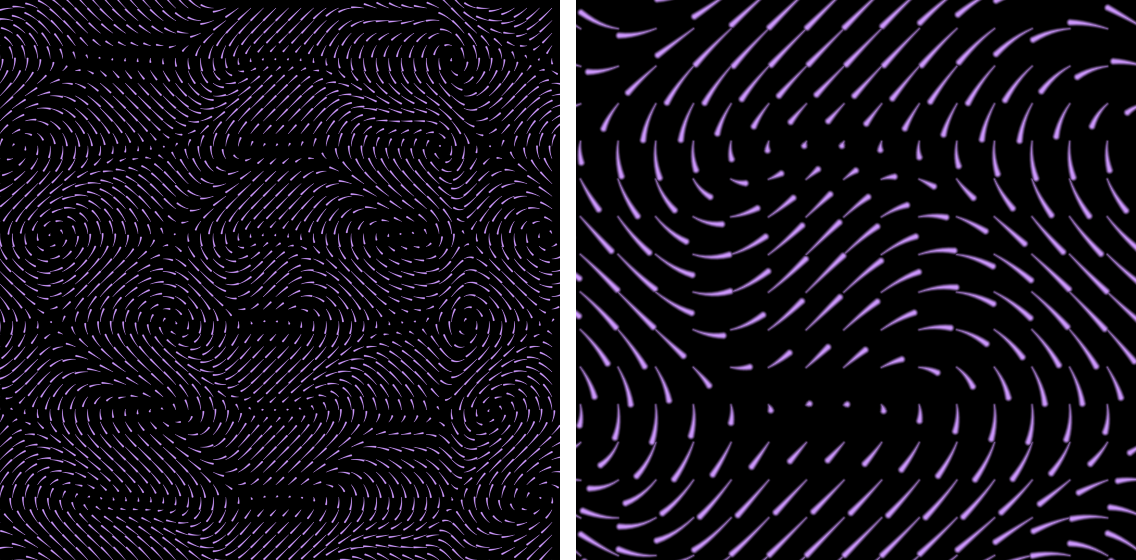
Left: the whole. Right: its middle third, enlarged.
Reproduce this pattern procedurally as a WebGL 2 fragment shader.

```glsl
#version 300 es
precision highp float;

uniform vec2 u_resolution;
out vec4 fragColor;

const vec3 STREAK_COLOR = vec3(0.80, 0.59, 0.99);
const float SPACING = 0.0224;      // distance between seeds
const float REACH = 0.0222;        // path length at unit speed
const float TAIL_RADIUS = 0.0002;
const float HEAD_RADIUS = 0.0016;
const float SOFTNESS = 0.0013;
const int STEPS = 6;

const float WAVE = 10.0;           // frequency of both flow parts
const float RING_CENTER = -0.05;
const float CORNER_LEAD = 0.9;     // phase gained away from the axes
const float LEFT_LEAD = 1.0;       // phase gained on the left
const float RIGHT_LAG = 1.0;       // phase lost, then regained, on the right
const float RIGHT_LEAD = 0.8;

float bump(float x, float center, float width) {
    float d = (x - center) / width;
    return exp(-d * d);
}

// Uneven phase that crowds and stretches the rings
float ringWarp(vec2 p) {
    float corner = smoothstep(0.1, 0.5, abs(p.y)) * smoothstep(0.05, 0.35, abs(p.x));
    return CORNER_LEAD * corner
         + LEFT_LEAD * bump(p.x, -0.40, 0.20)
         - RIGHT_LAG * bump(p.x, 0.53, 0.11)
         + RIGHT_LEAD * smoothstep(0.57, 0.70, p.x);
}

// Rows drive the sideways part, warped rings the upward part
vec2 flow(vec2 uv) {
    vec2 p = uv * 2.0 - 1.0;
    float rings = WAVE * distance(p, vec2(RING_CENTER, 0.0)) + ringWarp(p);
    return vec2(cos(WAVE * p.y), cos(rings));
}

// Signed distance to a segment whose radius grows from a to b
float taperedSegment(vec2 p, vec2 a, vec2 b, float radiusA, float radiusB) {
    vec2 ab = b - a;
    float t = clamp(dot(p - a, ab) / max(dot(ab, ab), 1e-9), 0.0, 1.0);
    return distance(p, a + ab * t) - mix(radiusA, radiusB, t);
}

// Follows the flow from a seed, thin tail to thick head
float streak(vec2 p, vec2 seed) {
    float nearest = 1.0;
    vec2 start = seed;
    float radius = TAIL_RADIUS;
    for (int i = 1; i <= STEPS; i++) {
        vec2 end = start + flow(start) * REACH / float(STEPS);
        float nextRadius = mix(TAIL_RADIUS, HEAD_RADIUS, float(i) / float(STEPS));
        nearest = min(nearest, taperedSegment(p, start, end, radius, nextRadius));
        start = end;
        radius = nextRadius;
    }
    return nearest;
}

void main() {
    vec2 uv = gl_FragCoord.xy / u_resolution;
    vec2 cell = floor(uv / SPACING);
    float nearest = 1.0;

    // Seeds close enough to reach this point
    for (int y = -1; y <= 2; y++) {
        for (int x = -1; x <= 2; x++) {
            vec2 seed = (cell + vec2(x, y)) * SPACING;
            bool inside = all(greaterThan(seed, vec2(-0.001))) && all(lessThan(seed, vec2(1.0)));
            if (inside) nearest = min(nearest, streak(uv, seed));
        }
    }

    float edge = max(SOFTNESS, 0.6 / min(u_resolution.x, u_resolution.y));
    float coverage = 1.0 - smoothstep(-edge, edge, nearest);
    fragColor = vec4(STREAK_COLOR * coverage, 1.0);
}
```
